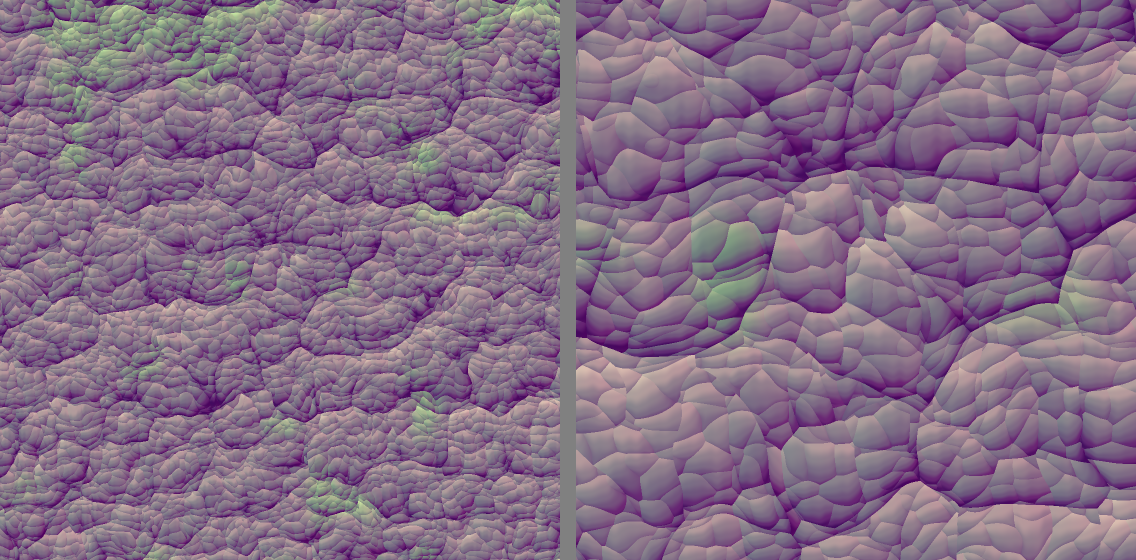
Left: the whole. Right: its middle third, enlarged.
A Shadertoy shader for this texture:

```glsl
#define CLUSTER_FREQ 11.0
#define LOBE_FREQ 21.0
#define FOLD_FREQ 42.0
#define LIGHT_DIR vec2(-0.27, 0.96)
#define BASE_TONE 0.55
#define RELIEF vec3(0.22, 0.24, 0.25)
#define SEAM_DEPTH vec3(0.30, 0.13, 0.09)
#define STREAK 0.07
#define GREEN_AMOUNT 0.9

vec2 hash2(vec2 p) {
    vec3 q = fract(vec3(p.xyx) * vec3(0.1031, 0.1030, 0.0973));
    q += dot(q, q.yzx + 33.33);
    return fract((q.xx + q.yz) * q.zy);
}

float noise(vec2 p) {
    vec2 i = floor(p), f = fract(p);
    f = f * f * (3.0 - 2.0 * f);
    float low = mix(hash2(i).x, hash2(i + vec2(1, 0)).x, f.x);
    float high = mix(hash2(i + vec2(0, 1)).x, hash2(i + vec2(1, 1)).x, f.x);
    return mix(low, high, f.y);
}

vec2 warp(vec2 p) {
    return vec2(noise(p), noise(p + 41.7)) - 0.5;
}

// Weighted round cells: xy = slope of the dome, z = distance to seam, w = id
vec4 domes(vec2 p) {
    vec2 cell = floor(p), slope = vec2(0);
    float nearest = 9.0, second = 9.0, id = 0.0;
    for (int y = -1; y <= 1; y++)
    for (int x = -1; x <= 1; x++) {
        vec2 c = cell + vec2(x, y);
        vec2 h = hash2(c + 17.0);
        vec2 d = p - c - 0.5 - 0.85 * (h - 0.5);
        float weight = mix(0.8, 1.3, hash2(c + 91.0).x);
        float dist = length(d) * weight;
        if (dist < nearest) {
            second = nearest;
            nearest = dist;
            slope = d * weight;
            id = h.x;
        } else second = min(second, dist);
    }
    return vec4(slope, second - nearest, id);
}

// Tone ramp from deep purple creases to peach crests
vec3 toneRamp(float t) {
    vec3 col = mix(vec3(0.27, 0.03, 0.37), vec3(0.39, 0.15, 0.45), smoothstep(0.02, 0.19, t));
    col = mix(col, vec3(0.44, 0.33, 0.49), smoothstep(0.19, 0.34, t));
    col = mix(col, vec3(0.49, 0.42, 0.52), smoothstep(0.34, 0.46, t));
    col = mix(col, vec3(0.56, 0.50, 0.55), smoothstep(0.46, 0.61, t));
    col = mix(col, vec3(0.71, 0.60, 0.61), smoothstep(0.61, 0.77, t));
    return mix(col, vec3(0.86, 0.74, 0.69), smoothstep(0.80, 1.0, t));
}

vec3 surface(vec2 uv) {
    // Nested lobes: each layer is bent and shifted by the one above
    vec2 p = uv + 0.022 * warp(uv * 17.0) + 0.007 * warp(uv * 48.0 + 9.0);
    vec4 cluster = domes(p * CLUSTER_FREQ);
    vec2 q = p + cluster.xy * 0.018 + cluster.w * 0.06;
    vec4 lobe = domes(q * LOBE_FREQ + 5.3);
    q += lobe.xy * 0.008 + lobe.w * 0.04 + 0.008 * warp(uv * 55.0);
    vec4 fold = domes(q * FOLD_FREQ * vec2(0.9, 1.1) + 12.9);

    // Light on the summed slopes
    vec3 lit = vec3(dot(cluster.xy, LIGHT_DIR), dot(lobe.xy, LIGHT_DIR), dot(fold.xy, LIGHT_DIR));
    vec3 seam = exp(-vec3(cluster.z, lobe.z, fold.z) * vec3(11.0, 9.0, 7.0));
    vec3 lower = smoothstep(0.25, -0.45, lit);
    float tone = BASE_TONE + dot(lit, RELIEF) - dot(seam * lower, SEAM_DEPTH);
    tone += STREAK * (noise(uv * vec2(230.0, 45.0)) - 0.5);
    tone += 0.06 * (noise(uv * 9.0 + 3.0) - 0.5);
    vec3 col = toneRamp(tone);

    // Slight hue shifts across folds, magenta in the fine seams
    col += (fold.x + lobe.x) * vec3(0.035, -0.025, 0.0);
    col = mix(col, vec3(0.47, 0.24, 0.48), 0.22 * seam.z * lower.z);

    // Mossy patches, denser towards the top
    float patches = 0.65 * noise(uv * 8.0 + 20.0) + 0.35 * noise(uv * 21.0);
    patches += 0.24 * smoothstep(0.72, 1.0, uv.y);
    float moss = smoothstep(0.62, 0.86, patches) * smoothstep(0.2, 0.5, tone);
    return mix(col, col * vec3(0.92, 1.22, 0.91), GREEN_AMOUNT * moss);
}

void mainImage(out vec4 fragColor, in vec2 fragCoord) {
    // Four samples per pixel smooth the seams
    vec3 sum = vec3(0);
    for (int i = 0; i < 4; i++) {
        vec2 offset = vec2(i % 2, i / 2) * 0.5 - 0.25;
        sum += surface((fragCoord + offset) / iResolution.y);
    }
    fragColor = vec4(sum / 4.0, 1.0);
}
```
